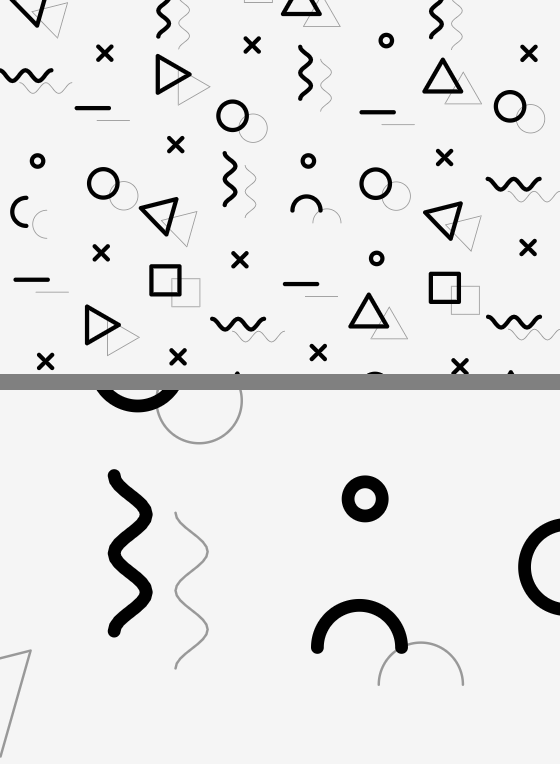
Top, the full canvas; bottom, a detail of the centre.
A Shadertoy shader for this pattern:

```glsl
const vec3 PAPER = vec3(0.962);
const vec3 INK = vec3(0.005);
const vec3 SHADOW_GREY = vec3(0.60);
const vec2 SHADOW_SHIFT = vec2(0.0547, -0.0332);
const float INK_HALF_WIDTH = 0.0057;
const float SHADOW_HALF_WIDTH = 0.0011;
const vec2 CELL = vec2(0.184, 0.186);
const float SIDE_MARGIN = 0.08;
const float PI = 3.14159265;

// Motif kinds
const int CROSS = 0, RING = 1, TRIANGLE = 2, CIRCLE = 3;
const int SQUARE = 4, ARC = 5, WAVE = 6, BAR = 7;

vec2 hash2(vec2 p, float seed) {
    vec3 q = fract(vec3(p.xyx + seed) * vec3(0.1031, 0.1030, 0.0973));
    q += dot(q, q.yzx + 33.33);
    return fract((q.xx + q.yz) * q.zy);
}

vec2 rotate(vec2 p, float angle) {
    float c = cos(angle), s = sin(angle);
    return vec2(c * p.x + s * p.y, c * p.y - s * p.x);
}

// Distances to centre lines
float segment(vec2 p, vec2 a, vec2 b) {
    vec2 ab = b - a;
    return length(p - a - ab * clamp(dot(p - a, ab) / dot(ab, ab), 0.0, 1.0));
}

float bar(vec2 p, float halfLength) {
    return length(vec2(max(abs(p.x) - halfLength, 0.0), p.y));
}

float circle(vec2 p, float radius) {
    return abs(length(p) - radius);
}

float arch(vec2 p, float radius) {
    return p.y > 0.0 ? circle(p, radius) : length(vec2(abs(p.x) - radius, p.y));
}

float polygon(vec2 p, float sides, float radius) {
    float sector = 2.0 * PI / sides;
    float angle = mod(atan(p.x, p.y + 1e-7), sector) - 0.5 * sector;
    vec2 q = length(p) * vec2(sin(angle), cos(angle));
    return bar(q - vec2(0.0, radius * cos(0.5 * sector)), radius * sin(0.5 * sector));
}

float wave(vec2 p, float period, float height) {
    const int STEPS = 32;
    float nearest = 1.0;
    vec2 start = vec2(-period, height);
    for (int i = 1; i <= STEPS; i++) {
        float t = 2.0 * float(i) / float(STEPS) - 1.0;
        vec2 end = vec2(t * period, height * cos(2.0 * PI * t));
        nearest = min(nearest, segment(p, start, end));
        start = end;
    }
    return nearest;
}

float motif(vec2 p, int kind, float angle) {
    vec2 q = rotate(p, angle);
    if (kind == CROSS) return min(bar(q, 0.0248), bar(q.yx, 0.0248));
    if (kind == RING) return circle(q, 0.0152);
    if (kind == TRIANGLE) return polygon(q, 3.0, 0.0566);
    if (kind == CIRCLE) return circle(q, 0.038);
    if (kind == SQUARE) return polygon(q, 4.0, 0.053);
    if (kind == ARC) return arch(q, 0.0375);
    if (kind == WAVE) return wave(q, 0.0693, 0.0143);
    return bar(q, 0.043);
}

// Choice of motif and of its direction
int pickLarge(float u) {
    if (u < 0.28) return TRIANGLE;
    if (u < 0.42) return CIRCLE;
    if (u < 0.52) return SQUARE;
    if (u < 0.62) return ARC;
    return u < 0.83 ? WAVE : BAR;
}

float pickAngle(int kind, float u) {
    if (kind == CROSS || kind == SQUARE) return 0.25 * PI;
    if (kind == TRIANGLE) return u < 0.37 ? 0.0 : (u < 0.65 ? -0.5 * PI : -0.8);
    if (kind == ARC) return u < 0.67 ? 0.0 : 0.5 * PI;
    if (kind == WAVE) return u < 0.5 ? 0.0 : 0.5 * PI;
    return u < 0.6 ? 0.0 : 0.25 * PI;
}

float stroke(float dist, float halfWidth, float pixel) {
    return clamp(0.5 + (halfWidth - dist) / pixel, 0.0, 1.0);
}

void mainImage(out vec4 fragColor, in vec2 fragCoord) {
    float pixel = 1.0 / iResolution.y;
    vec2 p = (fragCoord - 0.5 * iResolution.xy) * pixel;
    float reach = 0.5 * iResolution.x * pixel - SIDE_MARGIN;
    float inkDist = 1.0, shadowDist = 1.0;
    float column = floor(p.x / CELL.x);

    // Staggered columns: every third cell holds a small motif
    for (int i = -1; i <= 1; i++) {
        float c = column + float(i);
        float stagger = 0.5 * mod(c, 2.0);
        float row = floor(p.y / CELL.y - stagger);
        for (int j = -1; j <= 1; j++) {
            vec2 id = vec2(c, row + float(j));
            vec2 centre = (id + vec2(0.5, 0.5 + stagger)) * CELL;
            if (abs(centre.x) > reach) continue;
            bool small = mod(c - id.y + floor(0.5 * c), 3.0) < 0.5;
            vec2 jitter = hash2(id, 47.0) - 0.5;
            vec2 choice = hash2(id, 113.0);
            float spread = fract(dot(id, vec2(0.7549, 0.5698)) + 0.13);
            int kind = small ? (choice.x < 0.57 ? CROSS : RING) : pickLarge(spread);
            float angle = pickAngle(kind, choice.y);
            vec2 q = p - centre - jitter * (small ? 0.05 : 0.03);
            if (!small) q += 0.5 * SHADOW_SHIFT;
            inkDist = min(inkDist, motif(q, kind, angle));
            if (!small) shadowDist = min(shadowDist, motif(q - SHADOW_SHIFT, kind, angle));
        }
    }

    vec3 color = mix(PAPER, SHADOW_GREY, stroke(shadowDist, SHADOW_HALF_WIDTH, pixel));
    color = mix(color, INK, stroke(inkDist, INK_HALF_WIDTH, pixel));
    fragColor = vec4(color, 1.0);
}
```
